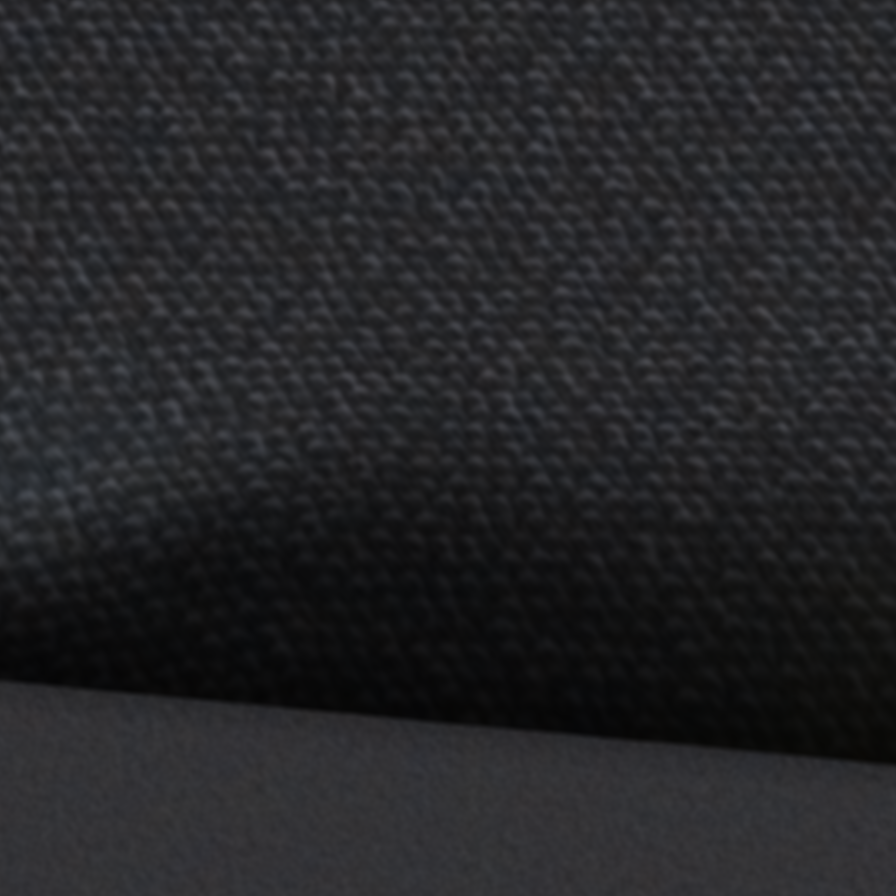
Give the GLSL for this texture, as a WebGL 1 fragment shader.

```glsl
precision highp float;

uniform vec2 u_resolution;

const vec3 CLOTH_GAP = vec3(0.125, 0.126, 0.134);
const vec3 CLOTH_THREAD = vec3(0.112, 0.113, 0.122);
const vec3 PANEL_GREY = vec3(0.201, 0.200, 0.212);
const vec3 COOL_SHEEN = vec3(0.018, 0.029, 0.033);

vec2 hash2(vec2 p) {
  vec2 q = vec2(dot(p, vec2(127.1, 311.7)), dot(p, vec2(269.5, 183.3)));
  return fract(sin(q) * 43758.55);
}

vec2 gradientAt(vec2 p) {
  return hash2(p) * 2.0 - 1.0;
}

float gradientNoise(vec2 p) {
  vec2 i = floor(p);
  vec2 f = p - i;
  vec2 s = f * f * f * (f * (f * 6.0 - 15.0) + 10.0);
  float a = dot(gradientAt(i), f);
  float b = dot(gradientAt(i + vec2(1.0, 0.0)), f - vec2(1.0, 0.0));
  float c = dot(gradientAt(i + vec2(0.0, 1.0)), f - vec2(0.0, 1.0));
  float d = dot(gradientAt(i + 1.0), f - 1.0);
  return mix(mix(a, b, s.x), mix(c, d, s.x), s.y);
}

vec2 rotate(vec2 p, float angle) {
  float c = cos(angle);
  float s = sin(angle);
  return vec2(c * p.x + s * p.y, c * p.y - s * p.x);
}

// Cloth coordinates: rows tighten upwards and lift towards the fold
vec2 weaveCoords(vec2 p) {
  float lift = 0.065 * smoothstep(-0.1, 0.4, p.x) * (1.0 - smoothstep(0.35, 0.75, p.y));
  float y = p.y - lift;
  vec2 wobble = vec2(gradientNoise(p * 9.0), gradientNoise(p * 9.0 + 31.0));
  float columns = p.x * (29.0 + 6.0 * p.y);
  return vec2(columns, y * (34.0 + 9.0 * y)) + 0.4 * wobble;
}

// Soft arched stitches whose columns lean steeply to the upper left
float stitches(vec2 w) {
  float row = floor(w.y);
  float sum = 0.0;
  for (int j = -1; j <= 1; j++) {
    float r = row + float(j);
    float u = w.x + 0.42 * r + 0.14 * mod(r, 2.0);
    for (int i = -1; i <= 1; i++) {
      vec2 cell = vec2(floor(u) + float(i), r);
      vec2 rnd = hash2(cell);
      vec2 d = vec2(u, w.y) - cell - 0.5 - 0.32 * (rnd - 0.5);
      d = rotate(d * vec2(1.5, 1.0), -0.34 + 0.7 * (rnd.y - 0.5));
      d.y += 0.7 * d.x * d.x - 0.1;
      sum += (0.6 + 0.7 * rnd.x) * exp(-d.x * d.x / 0.32 - d.y * d.y / 0.10);
    }
  }
  return sum;
}

// Light fading from the open cloth down into the fold
float foldLight(vec2 p) {
  float low = 0.28 + 0.06 * smoothstep(0.0, 0.25, p.x) - 0.13 * smoothstep(0.3, 1.0, p.x);
  float high = 0.45 + 0.15 * smoothstep(0.0, 0.45, p.x);
  float t = smoothstep(low, high, p.y + 0.012 * gradientNoise(p * 6.0));
  return mix(0.34, 1.0, t);
}

vec3 chromaMottle(vec2 p) {
  float warm = gradientNoise(p * 16.0) + 0.6 * gradientNoise(p * 37.0 + 9.0);
  float green = gradientNoise(p * 14.0 + 50.0);
  return vec3(warm, 0.6 * green, -warm) * 0.011;
}

vec3 clothColor(vec2 p, float aboveEdge) {
  float light = foldLight(p);
  float grain = gradientNoise(rotate(p, -0.9) * vec2(70.0, 115.0));
  float patches = gradientNoise(p * 5.0 + 17.0);
  vec3 color = CLOTH_GAP + CLOTH_THREAD * stitches(weaveCoords(p));
  color += 0.050 * grain + 0.010 * patches;
  vec2 sheenOffset = (p - vec2(0.0, 0.48)) / vec2(0.28, 0.11);
  color += COOL_SHEEN * exp(-dot(sheenOffset, sheenOffset));
  color *= light * mix(0.55, 1.0, smoothstep(0.0, 0.10, aboveEdge));
  float oliveGlow = smoothstep(0.6, 1.0, p.x) * (1.0 - smoothstep(0.3, 0.5, p.y));
  color += vec3(0.008, 0.008, 0.0) * oliveGlow;
  return color + chromaMottle(p) * (0.35 + 0.65 * light);
}

vec3 panelColor(vec2 p, float belowEdge) {
  float grain = gradientNoise(rotate(p, -0.9) * vec2(65.0, 95.0));
  grain += 0.6 * gradientNoise(p * 140.0 + 23.0);
  float rim = smoothstep(-0.005, 0.045, belowEdge);
  vec3 color = PANEL_GREY * mix(0.82, 1.0, rim);
  return color + 0.034 * grain + chromaMottle(p + 3.0);
}

void main() {
  vec2 p = gl_FragCoord.xy / u_resolution;
  float edge = 0.241 - 0.094 * p.x + 0.0015 * gradientNoise(vec2(p.x * 9.0, 4.5));
  float height = p.y - edge;
  vec3 cloth = clothColor(p, height);
  vec3 panel = panelColor(p, -height);
  vec3 color = mix(panel, cloth, smoothstep(-0.006, 0.004, height));
  gl_FragColor = vec4(clamp(color, 0.0, 1.0), 1.0);
}
```
